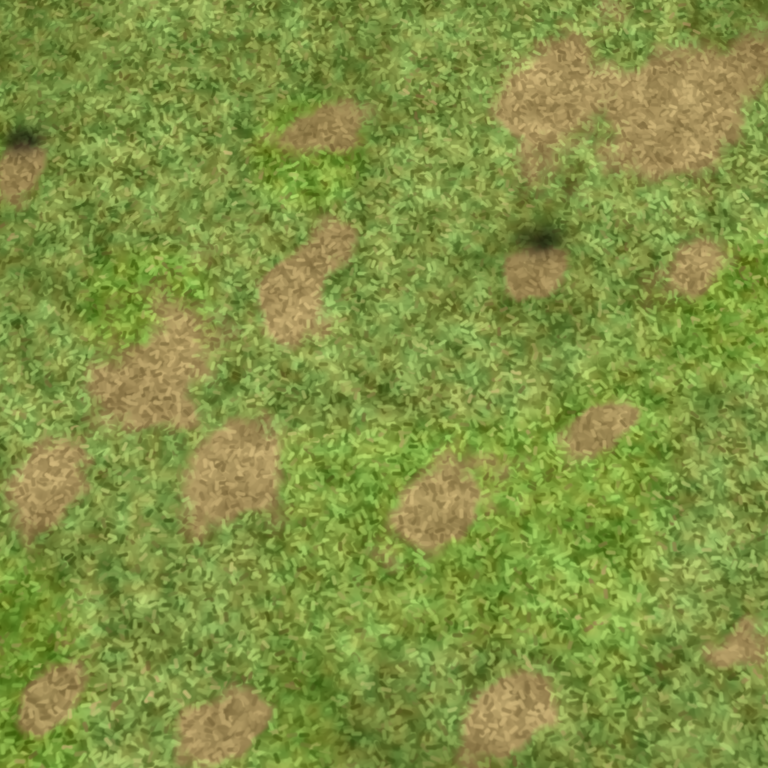
Give the GLSL for this texture, as a Shadertoy shader.

```glsl
float hash(vec2 p) {
    return fract(sin(dot(p, vec2(127.1, 311.7))) * 43758.5453);
}

float noise(vec2 p) {
    vec2 i = floor(p), f = fract(p);
    f = f * f * (3.0 - 2.0 * f);
    return mix(mix(hash(i), hash(i + vec2(1, 0)), f.x),
               mix(hash(i + vec2(0, 1)), hash(i + vec2(1, 1)), f.x), f.y);
}

float fbm(vec2 p) {
    float sum = 0.0, amp = 0.53;
    for (int i = 0; i < 4; i++) {
        sum += amp * noise(p);
        p = mat2(1.6, 1.2, -1.2, 1.6) * p + 7.3;
        amp *= 0.5;
    }
    return sum;
}

mat2 rotation(float a) {
    return mat2(cos(a), sin(a), -sin(a), cos(a));
}

// Paints one layer of short soft blades; x is tone, y is straw amount
vec2 blades(vec2 q, vec2 under, float seed) {
    vec2 cell = floor(q);
    for (int y = -1; y <= 1; y++)
    for (int x = -1; x <= 1; x++) {
        vec2 id = cell + vec2(x, y);
        vec2 key = id + seed;
        vec2 root = id + vec2(hash(key), hash(key + 31.7));
        vec2 d = rotation(6.283 * hash(key + 57.1)) * (q - root);
        d.x -= clamp(d.x, -0.38, 0.38);
        float cover = 1.0 - smoothstep(0.08, 0.42, length(d));
        float tone = 3.9 * hash(key + 83.9) - 2.0;
        float straw = smoothstep(0.84, 0.96, hash(key + 11.3));
        under = mix(under, vec2(tone, straw), 0.85 * cover);
    }
    return under;
}

void mainImage(out vec4 fragColor, in vec2 fragCoord) {
    vec2 uv = fragCoord / iResolution.y;

    // Grass grain, finer towards the far edge
    vec2 q = vec2((uv.x - 0.5) * (76.0 + 24.0 * uv.y), uv.y * (76.0 + 16.0 * uv.y));
    vec2 grain = vec2(2.4 * noise(q * 0.9) - 1.5, 0.0);
    grain = blades(q, grain, 3.0);
    grain = blades(rotation(0.6) * q * 1.15, grain, 217.0);
    float tone = grain.x + 1.6 * (noise(q * 0.35) - 0.5);

    // Bare patches on a jittered grid, some with a small shadow above
    float bare = -2.0, spots = 0.0;
    float ragged = fbm(uv * 16.0 + 4.0) - 0.5;
    for (int y = 0; y < 4; y++)
    for (int x = 0; x < 4; x++) {
        vec2 id = vec2(x, y);
        vec2 center = (id + 0.1 + 0.8 * vec2(hash(id + 5.2), hash(id + 9.4))) / 4.0;
        float tufted = step(0.62, hash(id + 2.6));
        float radius = mix(0.05, 0.105, hash(id + 14.8)) * mix(0.6, 1.1, center.y);
        radius = mix(radius, 0.036, tufted);
        vec2 d = uv - center;
        vec2 e = rotation(-0.7 + 0.8 * (hash(id + 21.5) - 0.5)) * d;
        bare = max(bare, 1.0 - length(e / vec2(1.35, 0.8)) / radius);
        vec2 s = (d - vec2(0.0, 0.042)) / vec2(0.034, 0.024);
        spots += tufted * exp(-1.4 * dot(s, s) - 3.0 * ragged);
    }
    bare = smoothstep(-0.12, 0.38, bare + 1.7 * ragged - 0.07 * tone);
    float dry = smoothstep(0.5, 0.75, fbm(uv * 9.0 + 20.0));
    float soil = max(0.92 * bare, grain.y * (0.35 + 0.5 * dry));

    // Broad soft shade, strongest along the top
    float shade = smoothstep(0.5, 0.78, fbm(uv * 4.5 + 41.0));
    shade += smoothstep(0.84, 1.0, uv.y) * smoothstep(0.3, 0.6, noise(uv * 4.0 + 8.0));
    tone = tone * (1.0 - 0.3 * min(shade, 1.0)) - 0.8 * shade;

    // Colours
    float lush = smoothstep(0.55, 0.8, noise(uv * 5.0 + 63.0));
    vec3 grass = vec3(0.51, 0.59, 0.28) + tone * vec3(0.098, 0.108, 0.08);
    grass += lush * vec3(-0.01, 0.03, -0.05);
    grass.r += 0.09 * (noise(q * 0.7 + 90.0) - 0.6);
    vec3 earth = vec3(0.67, 0.57, 0.37) + tone * vec3(0.075, 0.068, 0.055);
    vec3 color = mix(grass, earth, soil);
    color *= 1.0 - 0.78 * min(spots, 1.0);
    fragColor = vec4(clamp(color, 0.0, 1.0), 1.0);
}
```
